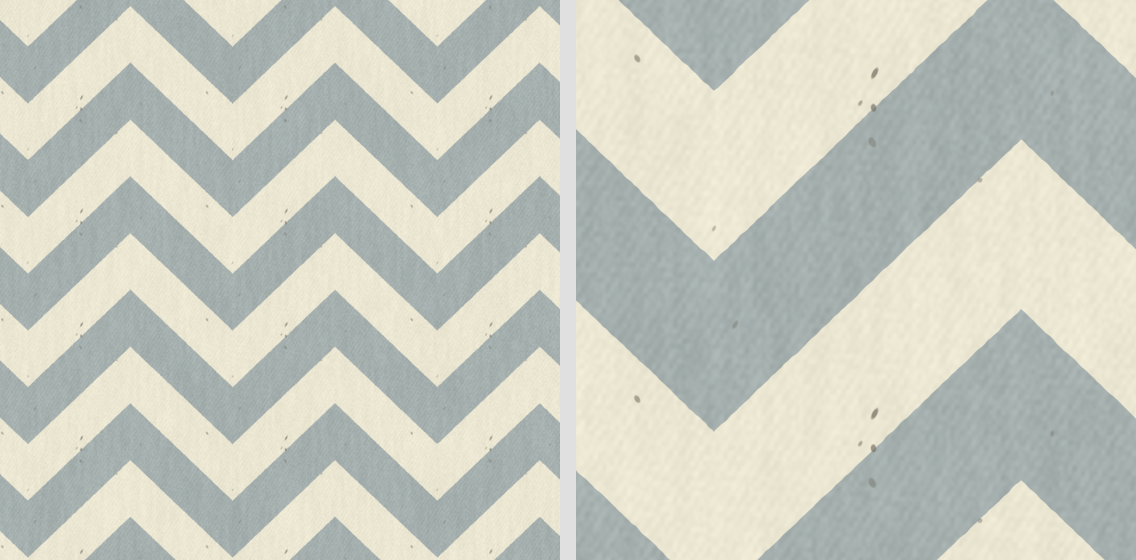
Left, the full canvas; right, a detail of the centre.
A WebGL 1 fragment shader for this pattern:

```glsl
precision highp float;

uniform vec2 u_resolution;

float hash(vec2 p) {
  return fract(sin(dot(p, vec2(12.9898, 78.233))) * 43758.5453);
}

float valueNoise(vec2 p) {
  vec2 cell = floor(p);
  vec2 f = fract(p);
  f = f * f * (3.0 - 2.0 * f);
  float low = mix(hash(cell), hash(cell + vec2(1.0, 0.0)), f.x);
  float high = mix(hash(cell + vec2(0.0, 1.0)), hash(cell + 1.0), f.x);
  return mix(low, high, f.y);
}

// Signed distance to the zigzag edges, positive inside the cream bands
float chevron(vec2 p, vec2 period) {
  float fold = 2.0 * abs(fract((p.x - 0.2327) / period.x + 0.5) - 0.5);
  float band = (p.y - 0.0107 - 0.174 * fold) / period.y;
  return (0.249 - abs(fract(band + 0.25) - 0.5)) * period.y * 0.724;
}

// Twill ribs, uneven vertical yarns and fine grain, centred on zero
float weave(vec2 p) {
  float twill = sin(6.2832 * dot(p, vec2(150.0, 95.0)));
  float yarn = valueNoise(p * vec2(170.0, 24.0)) - 0.5;
  float grain = valueNoise(p * vec2(400.0, 330.0)) - 0.5;
  float cloud = valueNoise(p * vec2(14.0, 9.0)) - 0.5;
  return 0.007 * twill + 0.026 * yarn + 0.034 * grain + 0.008 * cloud;
}

// Seed flecks scattered in one tile, which repeats with the chevron
float flecks(vec2 p, vec2 period, float pixel) {
  float cover = 0.0;
  for (int i = 0; i < 9; i++) {
    float id = float(i) + 1.0;
    vec2 centre = vec2(hash(vec2(id, 3.7)), hash(vec2(id, 8.1)));
    vec2 d = (fract(p / period - centre + 0.5) - 0.5) * period;
    d.x += d.y * (hash(vec2(id, 5.3)) - 0.5);
    d.y *= mix(0.5, 1.0, hash(vec2(id, 1.9)));
    float radius = mix(0.0009, 0.0021, hash(vec2(id, 6.4)));
    float dot_ = 1.0 - smoothstep(-pixel, pixel, length(d) - radius);
    cover = max(cover, dot_ * mix(0.25, 0.7, hash(vec2(id, 2.2))));
  }
  return cover;
}

void main() {
  vec2 p = gl_FragCoord.xy / u_resolution;
  p.y = 1.0 - p.y;
  float pixel = 1.0 / min(u_resolution.x, u_resolution.y);
  vec2 period = vec2(0.3655, 0.2027);

  // Printed bands with a slightly ragged edge
  float edge = chevron(p, period) + 0.0008 * (valueNoise(p * 260.0) - 0.5);
  float cream = smoothstep(-0.8 * pixel, 0.8 * pixel, edge);
  vec3 color = mix(vec3(0.643, 0.686, 0.683), vec3(0.922, 0.904, 0.824), cream);

  // Cloth surface
  color += weave(p) * mix(1.2, 0.9, cream);
  color = mix(color, vec3(0.42, 0.40, 0.35), flecks(p, period, pixel));

  gl_FragColor = vec4(color, 1.0);
}
```
